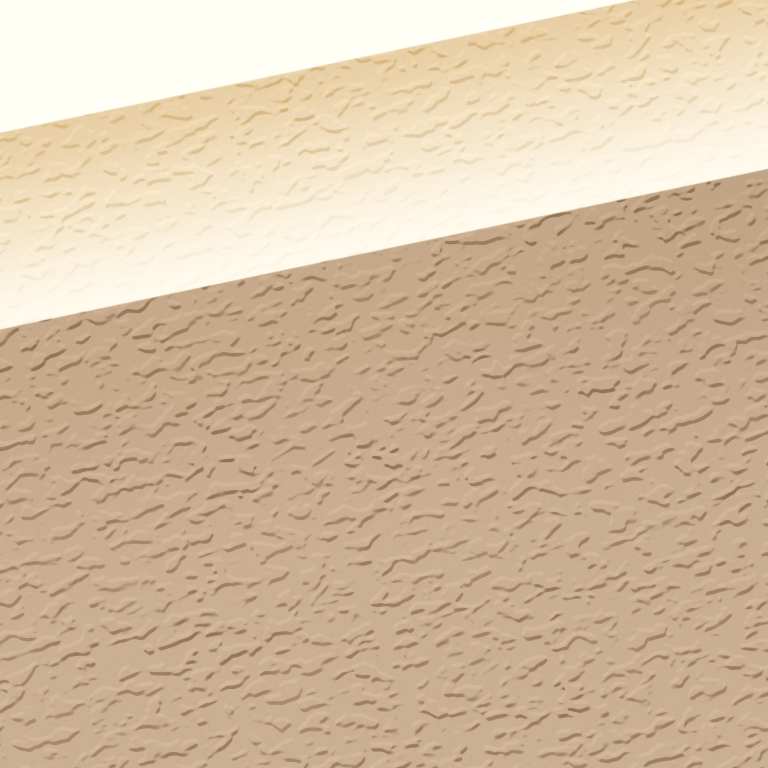
Reproduce this texture procedurally as a three.js fragment shader.

```glsl
#define SLOPE 0.209
#define TOP_EDGE 0.827
#define LOW_EDGE 0.571
#define EDGE_SOFT 0.0016
#define GRAIN_SCALE vec2(33.0, 56.0)
#define RELIEF_STEP vec2(-0.0016, 0.0046)
#define CREASE_DEPTH 0.21
#define RIM_LIGHT 0.035

varying vec2 vUv;

vec2 hashGradient(vec2 cell) {
  vec2 k = vec2(dot(cell, vec2(127.1, 311.7)), dot(cell, vec2(269.5, 183.3)));
  return fract(sin(k) * 43758.5) * 2.0 - 1.0;
}

float gradientNoise(vec2 p) {
  vec2 i = floor(p);
  vec2 f = p - i;
  vec2 w = f * f * f * (f * (f * 6.0 - 15.0) + 10.0);
  float a = dot(hashGradient(i), f);
  float b = dot(hashGradient(i + vec2(1.0, 0.0)), f - vec2(1.0, 0.0));
  float c = dot(hashGradient(i + vec2(0.0, 1.0)), f - vec2(0.0, 1.0));
  float d = dot(hashGradient(i + 1.0), f - 1.0);
  return mix(mix(a, b, w.x), mix(c, d, w.x), w.y);
}

// Trowelled plaster: flat raised flakes with ragged borders
float plasterHeight(vec2 uv) {
  vec2 p = vec2(uv.x, uv.y - 0.24 * uv.x) * GRAIN_SCALE;
  p += 0.45 * vec2(gradientNoise(p * 0.8 + 17.0), gradientNoise(p * 0.8 + 53.0));
  float h = gradientNoise(p) + 0.5 * gradientNoise(p * 2.1 + 9.0);
  return smoothstep(-0.06, 0.3, h);
}

void main() {
  float level = vUv.y - SLOPE * vUv.x;
  float aboveLow = smoothstep(-EDGE_SOFT, EDGE_SOFT, level - LOW_EDGE);
  float aboveTop = smoothstep(-EDGE_SOFT, EDGE_SOFT, level - TOP_EDGE);

  // Relief lit from above
  float rise = plasterHeight(vUv + RELIEF_STEP) - plasterHeight(vUv);
  float patches = 0.85 + 0.5 * gradientNoise(vUv * 9.0);
  float crease = smoothstep(0.14, 0.85, rise) * patches;
  float rim = smoothstep(0.1, 0.8, -rise);
  float speckle = 0.012 * gradientNoise(vUv * 170.0);

  // Shaded wall
  float depth = clamp((LOW_EDGE - level) / 0.7, 0.0, 1.0);
  vec3 wall = mix(vec3(0.775, 0.66, 0.54), vec3(0.79, 0.685, 0.58), smoothstep(0.0, 0.6, depth));
  wall -= 0.02 * smoothstep(0.5, 1.0, vUv.x) * (1.0 - depth);
  wall -= crease * CREASE_DEPTH * vec3(0.95, 1.0, 1.0);
  wall += rim * RIM_LIGHT + speckle;

  // Lit band, brightest along its lower edge
  float climb = clamp((level - LOW_EDGE) / (TOP_EDGE - LOW_EDGE), 0.0, 1.0);
  vec3 band = mix(vec3(1.0, 0.98, 0.925), vec3(0.955, 0.885, 0.765), smoothstep(0.0, 0.65, climb));
  band = mix(band, vec3(0.91, 0.81, 0.645), smoothstep(0.5, 1.0, climb));
  float bandRelief = mix(0.15, 1.0, smoothstep(0.0, 0.7, climb));
  band -= crease * bandRelief * vec3(0.08, 0.11, 0.16);
  band += (rim * 0.025 + speckle) * bandRelief;

  // Pale surface above the band
  vec3 color = mix(wall, band, aboveLow);
  color = mix(color, vec3(1.0, 1.0, 0.965), aboveTop);
  gl_FragColor = vec4(clamp(color, 0.0, 1.0), 1.0);
}
```
